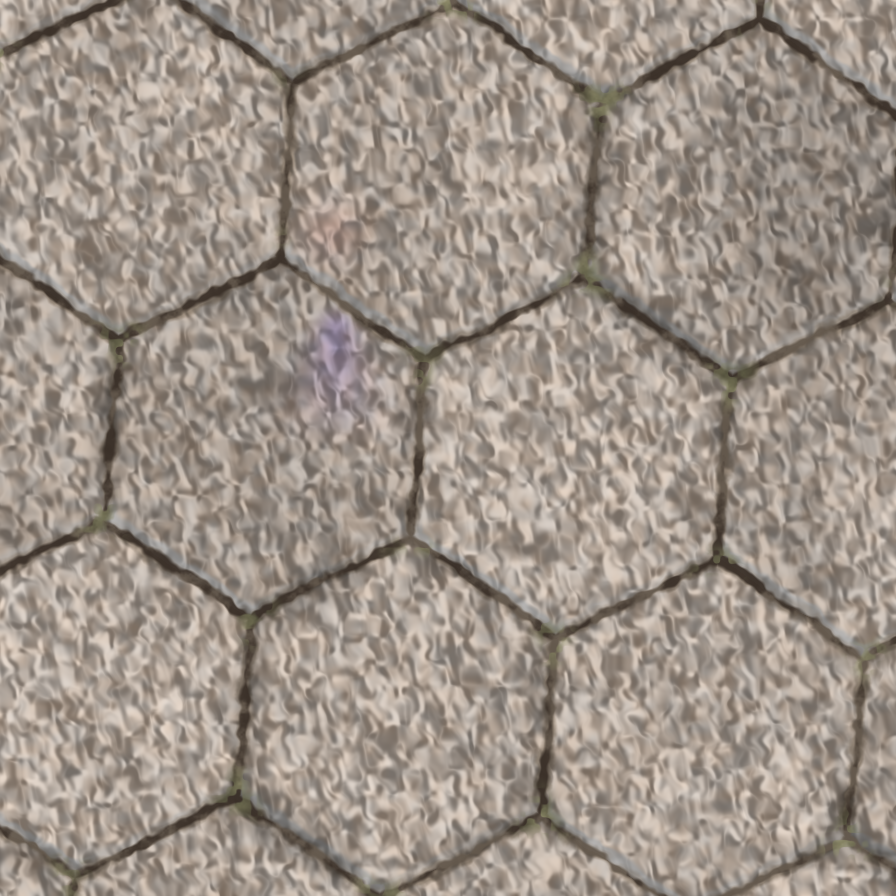
Reproduce this texture procedurally as a three.js fragment shader.

```glsl
// Weathered hexagonal concrete pavers with grainy faces, crumbling joints and moss.
varying vec2 vUv;

// Layout: one tile centre and the lattice axes, slightly turned and skewed
const vec2 TILE_CENTRE = vec2(0.637, 0.488);
const vec2 AXIS_X = vec2(0.341, -0.022);
const vec2 AXIS_Y = vec2(0.0283, 0.3464);
const vec2 HEX_STEP = vec2(1.0, 1.7320508);

// Widths in tile units
const float CORE_HALF = 0.004;
const float CORE_SOFT = 0.012;
const float SOIL_HALF = 0.03;
const float BEVEL_WIDTH = 0.05;
const float EDGE_WOBBLE = 0.03;
const float EDGE_CRUMBLE = 0.016;

// Grain and wear
const vec2 GRAIN_SCALE = vec2(150.0, 88.0);
const float GRAIN_WARP = 1.3;
const float TINT_RANGE = 0.11;
const float CLOUD_RANGE = 0.2;
const float MOSS_REACH = 0.12;

const vec3 GRAIN_DARK = vec3(0.465, 0.425, 0.39);
const vec3 GRAIN_LIGHT = vec3(0.855, 0.805, 0.76);
const vec3 JOINT_DARK = vec3(0.22, 0.18, 0.15);
const vec3 JOINT_SOIL = vec3(0.42, 0.375, 0.325);
const vec3 BEVEL_GREY = vec3(0.59, 0.595, 0.60);
const vec3 MOSS = vec3(0.45, 0.45, 0.33);
const vec3 VIOLET = vec3(0.58, 0.54, 0.74);
const vec3 ROSE = vec3(0.72, 0.58, 0.56);

float hash(vec2 p) {
  vec3 h = fract(vec3(p.xyx) * 0.1031);
  h += dot(h, h.yzx + 33.33);
  return fract((h.x + h.y) * h.z);
}

float noise(vec2 p) {
  vec2 i = floor(p), f = fract(p);
  f = f * f * (3.0 - 2.0 * f);
  return mix(mix(hash(i), hash(i + vec2(1.0, 0.0)), f.x),
             mix(hash(i + vec2(0.0, 1.0)), hash(i + 1.0), f.x), f.y);
}

float fbm(vec2 p) {
  float sum = 0.0, amp = 0.5;
  for (int i = 0; i < 4; i++) {
    sum += amp * noise(p);
    p = p * 2.03 + 17.1;
    amp *= 0.5;
  }
  return sum / 0.9375;
}

// Canvas position to regular hexagon lattice
vec2 toLattice(vec2 uv) {
  vec2 p = uv - TILE_CENTRE;
  float det = AXIS_X.x * AXIS_Y.y - AXIS_X.y * AXIS_Y.x;
  return vec2(AXIS_Y.y * p.x - AXIS_Y.x * p.y,
              AXIS_X.x * p.y - AXIS_X.y * p.x) / det;
}

// Fine upright strokes with rounded ridges
float strokeGrain(vec2 uv) {
  vec2 warp = vec2(noise(uv * 75.0), noise(uv * 75.0 + 50.0)) - 0.5;
  vec2 p = uv * GRAIN_SCALE + vec2(uv.y * 30.0, 0.0) + warp * GRAIN_WARP;
  float bend = 2.0 * noise(p * 0.75 + 11.0) - 1.0;
  float ridge = 1.0 - sqrt(bend * bend + 0.03);
  return smoothstep(0.1, 0.96, 0.3 * ridge + 0.7 * noise(p + 31.0));
}

void main() {
  vec2 uv = vUv;
  vec2 wobble = vec2(fbm(uv * 22.0), fbm(uv * 22.0 + 40.0)) - 0.5;
  vec2 q = toLattice(uv) + wobble * EDGE_WOBBLE;

  // Nearest tile centre from two interleaved grids
  vec2 even = floor(q / HEX_STEP + 0.5) * HEX_STEP;
  vec2 odd = (floor(q / HEX_STEP) + 0.5) * HEX_STEP;
  vec2 centre = distance(q, even) < distance(q, odd) ? even : odd;
  vec2 local = q - centre;
  vec2 id = floor(centre * 2.0 / HEX_STEP + 0.5);

  // Distances to the nearest edge and the nearest corner
  vec3 side = vec3(local.x, dot(local, vec2(0.5, 0.866)), dot(local, vec2(0.5, -0.866)));
  vec3 a = abs(side);
  float far = max(a.x, max(a.y, a.z));
  float middle = a.x + a.y + a.z - far - min(a.x, min(a.y, a.z));
  float edge = 0.5 - far;
  float corner = 0.5 - middle;
  float crumbled = edge + EDGE_CRUMBLE * (noise(uv * 105.0 + 60.0) - 0.5);

  // Grainy face with a tint per tile and broad stains
  float cloud = fbm(uv * 9.0 + 5.0);
  float grain = strokeGrain(uv);
  vec3 color = mix(GRAIN_DARK, GRAIN_LIGHT, grain);
  color *= 1.0 + TINT_RANGE * (hash(id + 20.0) - 0.5) + CLOUD_RANGE * (cloud - 0.5);
  color += vec3(0.035, 0.0, -0.03) * (noise(uv * 80.0 + 9.0) - 0.5);
  vec2 shade = uv - vec2(0.9, 0.77);
  color *= 1.0 - 0.17 * exp(-40.0 * dot(shade, shade));

  // Faint violet fan and rose patch
  float drop = 0.665 - uv.y;
  float fan = exp(-pow((uv.x - 0.375) / (0.012 + 0.3 * max(drop, 0.0)), 2.0));
  fan *= smoothstep(0.0, 0.03, drop) * (1.0 - smoothstep(0.03, 0.18, drop));
  color = mix(color, VIOLET * (0.35 + color), 0.65 * fan);
  vec2 patchPos = uv - vec2(0.37, 0.74);
  color = mix(color, ROSE * (0.35 + color), 0.4 * exp(-900.0 * dot(patchPos, patchPos)));

  // Pale grey bevels on the lower sides, soiled rims elsewhere
  float rough = fbm(uv * 48.0 + 12.0);
  float lower = max(smoothstep(0.42, 0.47, -side.y), 0.45 * smoothstep(0.42, 0.47, side.z));
  float bevel = 1.0 - smoothstep(0.6 * BEVEL_WIDTH, BEVEL_WIDTH, crumbled);
  color = mix(color, BEVEL_GREY * (0.85 + 0.3 * grain), 0.75 * bevel * lower);
  float soil = 1.0 - smoothstep(0.3 * SOIL_HALF, SOIL_HALF, crumbled + 0.03 * (rough - 0.5));
  color = mix(color, JOINT_SOIL * (0.8 + 0.5 * grain), soil * (0.8 - 0.45 * lower));
  float stain = (1.0 - smoothstep(0.0, 0.12, edge)) * smoothstep(0.52, 0.68, cloud);
  color *= 1.0 - 0.24 * stain;

  // Dark joint core, broken where earth fills it
  float wear = noise(uv * 19.0 + 80.0);
  float width = CORE_HALF * (0.2 + 2.0 * wear);
  float core = 1.0 - smoothstep(width, width + CORE_SOFT, crumbled);
  float earth = smoothstep(0.4, 0.62, 0.65 * rough + 0.35 * (1.0 - wear));
  color = mix(color, mix(JOINT_DARK, JOINT_SOIL, 0.85 * earth), 0.92 * core);

  // Moss tufts at the corners
  float growth = (1.0 - smoothstep(0.02, MOSS_REACH, corner)) * (1.0 - smoothstep(0.005, 0.06, edge));
  growth *= smoothstep(0.4, 0.6, noise(uv * 120.0 + 3.0)) * smoothstep(0.3, 0.55, cloud);
  color = mix(color, MOSS * (0.6 + 0.9 * rough), 0.75 * growth);

  gl_FragColor = vec4(clamp(color, 0.0, 1.0), 1.0);
}
```
